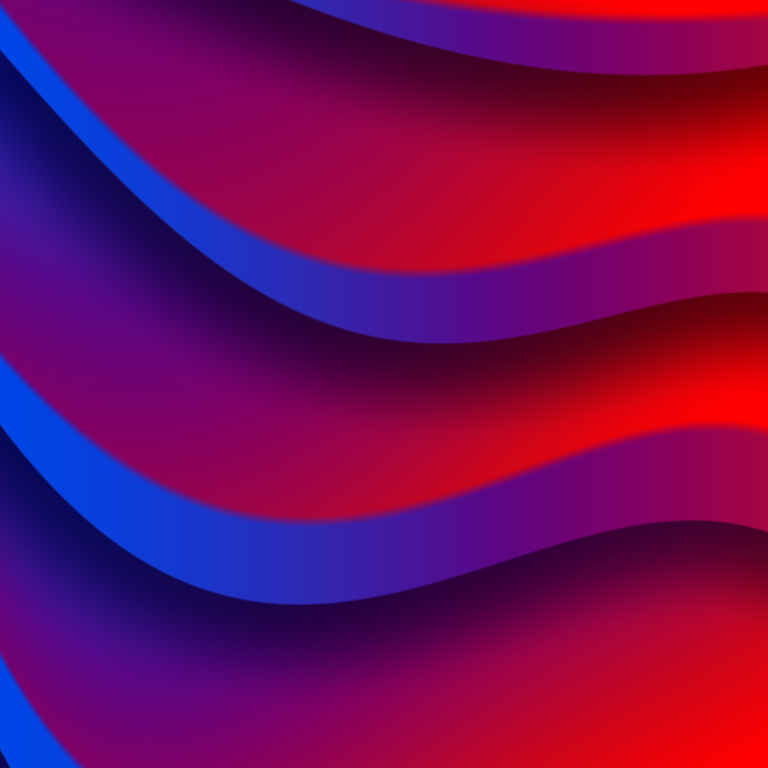
Reproduce this background procedurally as a Shadertoy shader.

```glsl
// Stacked wavy sheets running from blue to red, each with a curled rim and a soft shadow.

const int SHEETS = 4;

// Cubic part (1, u, u^2, u^3) of each rim's edges, measured down from the top
const vec4 RIM_TOP[SHEETS] = vec4[](
    vec4(-0.008, 0.095, -0.068, 0.0),
    vec4(0.354, 0.044, -0.263, 0.094),
    vec4(0.669, -0.097, -0.205, 0.147),
    vec4(1.068, -0.095, -0.024, 0.174));
const vec4 RIM_BOTTOM[SHEETS] = vec4[](
    vec4(0.043, 0.153, -0.095, -0.017),
    vec4(0.441, 0.086, -0.302, 0.072),
    vec4(0.775, -0.103, -0.179, 0.173),
    vec4(1.192, -0.095, -0.024, 0.174));

// Quartic terms, one per sheet
const vec4 TOP_QUARTIC = vec4(0.0, 0.054, 0.048, -0.113);
const vec4 BOTTOM_QUARTIC = vec4(0.0, 0.084, 0.027, -0.113);

// Colour drop per unit of height on the face under each rim
const vec4 FACE_FADE = vec4(4.0, 6.0, 7.5, 7.5);
const float FIRST_FACE_FADE = -20.0;

const vec3 RAMP[7] = vec3[](
    vec3(0.00, 0.27, 0.90), vec3(0.18, 0.16, 0.70), vec3(0.35, 0.03, 0.53),
    vec3(0.50, 0.00, 0.39), vec3(0.65, 0.02, 0.25), vec3(0.82, 0.02, 0.09),
    vec3(1.00, 0.00, 0.00));

const float SHADOW_REACH = 0.14;
const float SHADOW_LEFT = 0.38;
const float SHADOW_RIGHT = 0.52;
const float RIM_SOFTNESS = 0.010;
const float EDGE_SOFTNESS = 0.002;

// Blue-to-red ramp, t from 0 to 6
vec3 rampColor(float t) {
    t = clamp(t, 0.0, 5.999);
    int i = int(t);
    return mix(RAMP[i], RAMP[i + 1], fract(t));
}

float curve(vec4 k, float quartic, float u) {
    return k.x + u * (k.y + u * (k.z + u * (k.w + u * quartic)));
}

float curveSlope(vec4 k, float quartic, float u) {
    return k.y + u * (2.0 * k.z + u * (3.0 * k.w + u * 4.0 * quartic));
}

// Sheet face, warmest along its lower boundary
vec3 faceColor(vec2 p, float boundary, float fade) {
    return rampColor(2.7 + 3.6 * p.x - fade * (boundary - p.y));
}

// Shadow cast on a face, keeping a little more blue than red
vec3 shadowTint(float depth, float x) {
    float darkest = mix(SHADOW_LEFT, SHADOW_RIGHT, x);
    float light = mix(darkest, 1.0, smoothstep(0.0, SHADOW_REACH, depth));
    return pow(vec3(light), vec3(1.2, 2.0, 0.85));
}

void mainImage(out vec4 fragColor, in vec2 fragCoord) {
    vec2 p = fragCoord / iResolution.xy;
    p.y = 1.0 - p.y;
    float u = 2.0 * p.x - 1.0;
    float edgeWidth = max(EDGE_SOFTNESS, 0.75 / iResolution.y);

    float top = curve(RIM_TOP[0], TOP_QUARTIC[0], u);
    vec3 color = faceColor(p, top, FIRST_FACE_FADE);
    vec3 rim = rampColor(4.0 * pow(p.x, 1.5));

    for (int i = 0; i < SHEETS; i++) {
        // Curled rim with a soft upper edge
        float rimMask = smoothstep(-RIM_SOFTNESS, RIM_SOFTNESS, p.y - top);
        color = mix(color, rim, rimMask);

        // Next face, shaded by distance from the rim above it
        float bottom = curve(RIM_BOTTOM[i], BOTTOM_QUARTIC[i], u);
        float slope = 2.0 * curveSlope(RIM_BOTTOM[i], BOTTOM_QUARTIC[i], u);
        float depth = (p.y - bottom) / sqrt(1.0 + slope * slope);
        int next = min(i + 1, SHEETS - 1);
        top = curve(RIM_TOP[next], TOP_QUARTIC[next], u);
        if (i == SHEETS - 1) top += 0.4;
        vec3 face = faceColor(p, top, FACE_FADE[i]) * shadowTint(depth, p.x);
        color = mix(color, face, smoothstep(-edgeWidth, edgeWidth, depth));
    }

    fragColor = vec4(color, 1.0);
}
```
